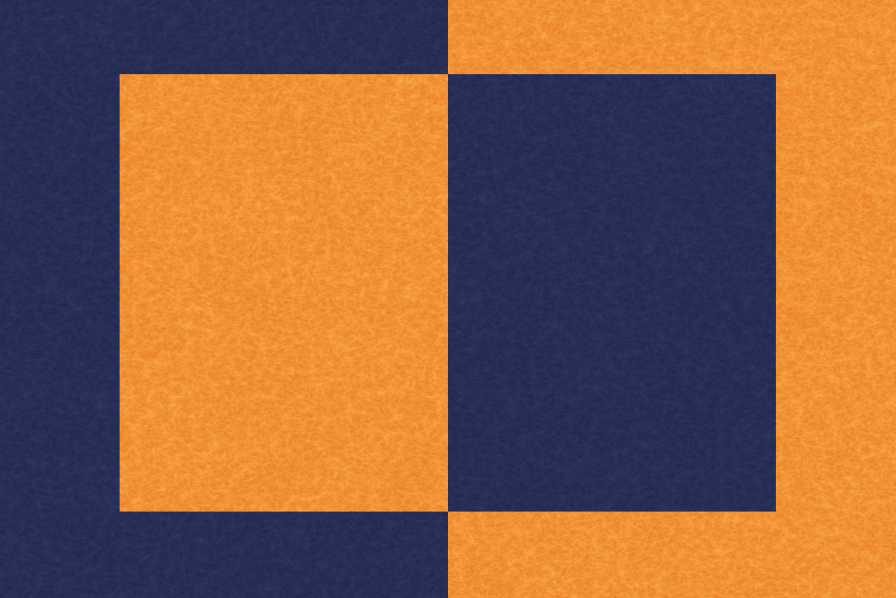
A WebGL 1 fragment shader for this background:

```glsl
precision highp float;
// Counterchanged navy and orange paper: a split field with an inverted central rectangle.
uniform vec2 u_resolution;

vec2 hash2(vec2 p) {
  vec3 q = fract(p.xyx * vec3(0.1031, 0.103, 0.0973));
  q += dot(q, q.yzx + 33.33);
  return fract((q.xx + q.yz) * q.zy);
}

// Distance to the nearest scattered point, centred near zero
float cellular(vec2 p) {
  vec2 cell = floor(p), local = fract(p);
  float nearest = 2.0;
  for (int y = -1; y <= 1; y++) {
    for (int x = -1; x <= 1; x++) {
      vec2 offset = vec2(float(x), float(y));
      vec2 delta = offset + hash2(cell + offset) - local;
      nearest = min(nearest, dot(delta, delta));
    }
  }
  return sqrt(nearest) - 0.5;
}

// Short fibres at three scales, bent by slow waves
float paperGrain(vec2 p) {
  p += 0.004 * sin(p.yx * vec2(61.0, 47.0) + 3.0 * sin(p * 23.0));
  float grain = 0.0, weight = 0.5;
  vec2 scale = vec2(48.0, 66.0);
  for (int i = 0; i < 3; i++) {
    grain += weight * cellular(p * scale + float(i) * 17.3);
    scale *= 1.9;
    weight *= 1.1;
  }
  return grain;
}

// Broad uneven dye
float mottle(vec2 p) {
  vec2 bend = p + 0.08 * sin(p.yx * 9.0 + vec2(1.0, 4.0));
  return sin(bend.x * 17.0 + 2.0 * sin(bend.y * 13.0))
       * sin(bend.y * 21.0 + 1.5 * sin(bend.x * 11.0));
}

void main() {
  vec2 uv = gl_FragCoord.xy / u_resolution;
  vec2 p = gl_FragCoord.xy / u_resolution.y;
  vec2 pixel = 1.0 / u_resolution;

  // Split field and inverted rectangle
  float rightHalf = clamp((uv.x - 0.5) / pixel.x + 0.5, 0.0, 1.0);
  vec2 inset = min(uv - vec2(0.1335, 0.1445), vec2(0.866, 0.876) - uv);
  vec2 cover = clamp(inset / pixel + 0.5, 0.0, 1.0);
  float orangeShare = mix(rightHalf, 1.0 - rightHalf, cover.x * cover.y);

  // Paper tones
  float grain = paperGrain(p);
  float dye = mottle(p);
  vec3 navy = vec3(0.157, 0.188, 0.343)
            + vec3(0.05, 0.052, 0.06) * grain + 0.003 * dye;
  vec3 orange = vec3(0.952, 0.585, 0.23)
              + vec3(0.06, 0.13, 0.12) * grain + vec3(0.003, 0.008, 0.007) * dye;

  gl_FragColor = vec4(mix(navy, orange, orangeShare), 1.0);
}
```
